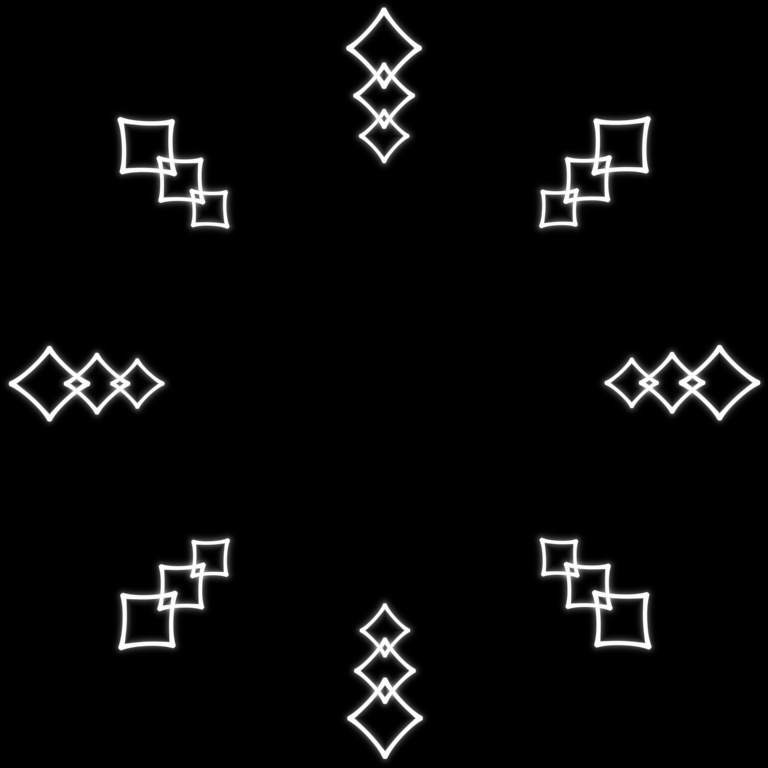
A Shadertoy shader for this background:

```glsl
// Eight spokes of three interlocking glowing diamonds around a black centre.
// The plane is folded into one spoke; each diamond is folded into one quadrant,
// where a bowed segment gives the distance for both stroke and halo.

#define SPOKES 8.0
#define OUTER_RADIUS 0.4362   // centre of the largest diamond
#define FIRST_GAP 0.0618      // from the largest diamond to the next
#define GAP_RATIO 0.85
#define SIZE_RATIO 0.81
#define HALF_SIZE vec2(0.0490, 0.0452)  // radial, tangential
#define BOW 0.06              // inward bend of the sides
#define STROKE 0.0028         // half width of the largest stroke
#define CORNER_SWELL 0.45     // extra stroke width at the corners
#define HALO_WIDTH 0.0067
#define HALO_LEVEL 0.33
#define TILT 0.0015           // slight turn of the whole ring

const float TAU = 6.2831853;

// Rotate the point into the spoke that lies along +x.
vec2 foldSpokes(vec2 p) {
    float sector = TAU / SPOKES;
    float angle = atan(p.y, p.x) - TILT;
    angle -= sector * round(angle / sector);
    return length(p) * vec2(cos(angle), sin(angle));
}

// x: distance to the concave outline, y: closeness to a corner (0 to 1).
vec2 concaveDiamond(vec2 p, vec2 halfSize) {
    vec2 side = vec2(-halfSize.x, halfSize.y);
    float len = length(side);
    vec2 along = side / len;
    vec2 outward = vec2(along.y, -along.x);
    vec2 q = abs(p) - vec2(halfSize.x, 0.0);

    float s = dot(q, along);
    float t = clamp(s / len, 0.0, 1.0);
    float bend = BOW * halfSize.x * 4.0 * t * (1.0 - t);
    float across = dot(q, outward) + bend;
    return vec2(length(vec2(s - t * len, across)), abs(2.0 * t - 1.0));
}

void mainImage(out vec4 fragColor, in vec2 fragCoord) {
    float canvas = min(iResolution.x, iResolution.y);
    vec2 p = (fragCoord - 0.5 * iResolution.xy) / canvas;
    p = foldSpokes(p - vec2(0.0007, 0.0010));

    float softness = max(0.0012, 0.6 / canvas);
    float scale = 1.0;
    float radius = OUTER_RADIUS;
    float gap = FIRST_GAP;
    float stroke = 0.0;
    float halo = 0.0;

    // Diamonds from the rim inward, each smaller and closer than the last.
    for (int i = 0; i < 3; i++) {
        vec2 outline = concaveDiamond(p - vec2(radius, 0.0), HALF_SIZE * scale);
        float corner = pow(outline.y, 4.0);
        float width = STROKE * sqrt(scale) * (1.0 + CORNER_SWELL * corner);
        stroke = max(stroke, 1.0 - smoothstep(width - softness, width + softness, outline.x));
        float reach = outline.x / HALO_WIDTH;
        halo += HALO_LEVEL * exp(-reach * reach);

        radius -= gap;
        gap *= GAP_RATIO;
        scale *= SIZE_RATIO;
    }

    // Lay the white strokes over their soft grey halo.
    float light = mix(min(halo, 1.0), 0.99, stroke);
    fragColor = vec4(vec3(light), 1.0);
}
```
